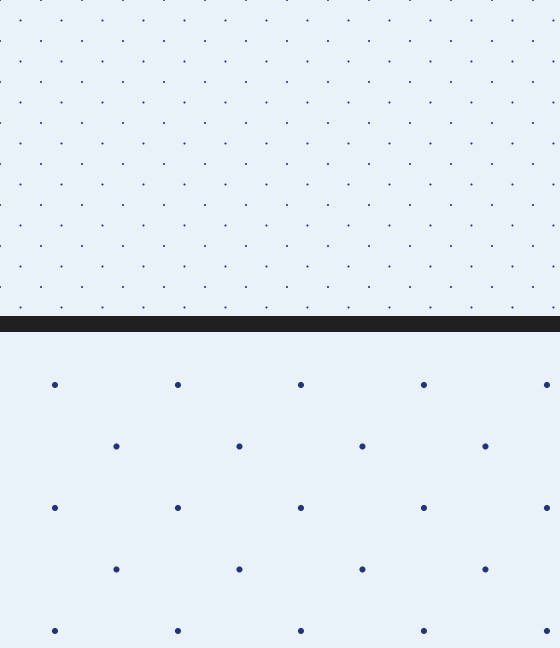
Top, the full canvas; bottom, a detail of the centre.
Reproduce this pattern procedurally as a Shadertoy shader.

```glsl
// Small navy dots on a pale blue ground, in a staggered (quincunx) lattice.
// Two square grids, offset by half a cell, are anchored at the top left corner;
// each dot is a circle distance with an edge smoothed over one pixel.

const vec3 PALE_BLUE = vec3(0.915, 0.945, 0.975);
const vec3 NAVY = vec3(0.145, 0.205, 0.48);
const float CELL_SIZE = 0.12974;  // all lengths in canvas heights
const float DOT_RADIUS = 0.0032;

// Distance to the nearest point of a square grid passing through the origin
float gridPointDistance(vec2 p, float cellSize) {
    vec2 cell = p / cellSize;
    return length(cell - floor(cell + 0.5)) * cellSize;
}

// Distance to the nearest point of the grid and its half-cell-shifted copy
float staggeredDistance(vec2 p, float cellSize) {
    return min(gridPointDistance(p, cellSize),
               gridPointDistance(p - 0.5 * cellSize, cellSize));
}

// Antialiased disc coverage
float discCoverage(float dist, float radius, float pixelSize) {
    return clamp((radius - dist) / pixelSize + 0.5, 0.0, 1.0);
}

void mainImage(out vec4 fragColor, in vec2 fragCoord) {
    // Top left origin, y pointing down
    vec2 p = vec2(fragCoord.x, iResolution.y - fragCoord.y) / iResolution.y;
    float pixelSize = 1.0 / iResolution.y;

    float dist = staggeredDistance(p, CELL_SIZE);
    float dots = discCoverage(dist, DOT_RADIUS, pixelSize);
    fragColor = vec4(mix(PALE_BLUE, NAVY, dots), 1.0);
}
```
